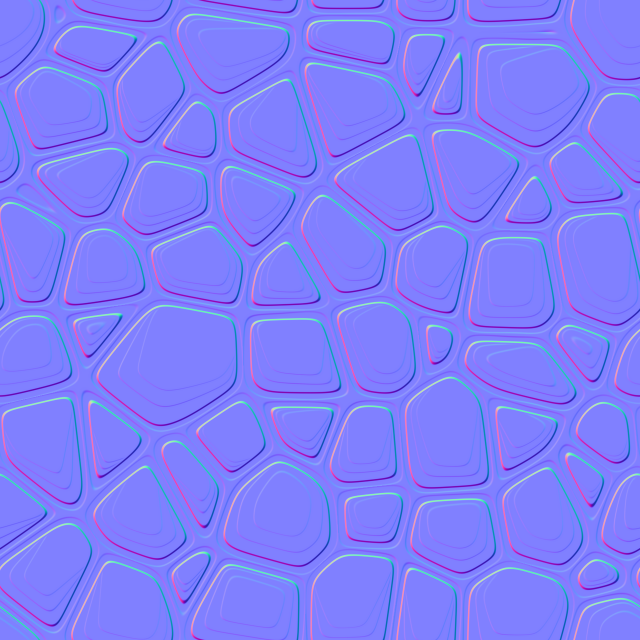
A Shadertoy shader for this texture map:

```glsl
// Tangent-space normal map of a tiling floor of rounded flagstones.
// A weighted cellular pattern gives a smooth distance to each stone's edge;
// thin slope bands at chosen distances form rims, tilted terraces and grooves.

const float CELLS = 8.0;            // grid cells per tile side
const float JITTER = 0.94;          // scatter of the stone centres
const float SIZE_SPREAD = 0.62;     // variation of stone sizes
const float ROUNDING = 0.0068;      // softness of the stone corners
const float RIM_INSET = 0.0088;     // smallest gap, cell border to stone rim
const float RIM_VARIATION = 0.0035; // extra gap per stone
const float RIM_WIDTH = 0.00085;
const float RIM_SLOPE = 3.4;
const float GROOVE_INSET = 0.0016;  // cell border to mortar crease
const float GROOVE_WIDTH = 0.0011;
const float GROOVE_SLOPE = -0.42;
const float TERRACE_WIDTH = 0.0009;
const float TERRACE_SLOPE = 0.36;
const int TERRACES = 2;
const int AA = 2;                   // samples per pixel side
const float TAU = 6.283185;

vec3 hash3(vec2 cell) {
    vec2 c = mod(cell, CELLS) + 17.0;
    vec3 h = fract(c.xyx * vec3(0.1031, 0.1030, 0.0973));
    h += dot(h, h.yxz + 33.33);
    return fract((h.xxy + h.yzz) * h.zyx);
}

// Stone centre (xy) and its weight (z), in canvas units
vec3 stoneSite(vec2 cell) {
    vec3 h = hash3(cell);
    vec2 centre = cell + 0.5 + JITTER * (h.xy - 0.5);
    return vec3(centre / CELLS, SIZE_SPREAD * h.z / (CELLS * CELLS));
}

float power(vec2 p, vec3 site) {
    vec2 v = p - site.xy;
    return dot(v, v) - site.z;
}

// Soft line where x is zero
float band(float x, float width) {
    return exp(-x * x / (width * width));
}

// Smooth, tiling variation from layered sines, about -1 to 1
float waves(vec2 p) {
    vec2 q = TAU * p;
    return 0.6 * sin(3.0 * q.x + 2.0 * sin(2.0 * q.y))
         + 0.4 * sin(7.0 * q.y - 4.0 * q.x + 2.0 * sin(3.0 * q.x));
}

vec3 stoneNormal(vec2 p) {
    vec2 base = floor(p * CELLS);

    // Find the stone that owns this point
    vec3 own = vec3(0.0);
    vec2 ownCell = base;
    float best = 1e5;
    for (int y = -2; y <= 2; y++)
    for (int x = -2; x <= 2; x++) {
        vec2 cell = base + vec2(x, y);
        vec3 site = stoneSite(cell);
        float d = power(p, site);
        if (d < best) { best = d; own = site; ownCell = cell; }
    }

    // Blend the distances to all borders, with the analytic inward direction
    float sum = 0.0;
    float radius = 1.0;
    vec2 inward = vec2(0.0);
    for (int y = -2; y <= 2; y++)
    for (int x = -2; x <= 2; x++) {
        vec2 cell = ownCell + vec2(x, y);
        if (x == 0 && y == 0) continue;
        vec3 site = stoneSite(cell);
        vec2 away = own.xy - site.xy;
        float span = length(away);
        float border = (power(p, site) - best) / (2.0 * span);
        float weight = exp(-border / ROUNDING);
        sum += weight;
        inward += weight * away / span;
        radius = min(radius, (span * span - site.z + own.z) / (2.0 * span));
    }
    float edge = -ROUNDING * log(max(sum, 1e-30));
    inward /= max(length(inward), 1e-30);
    vec3 h = hash3(ownCell + 3.0);
    float inset = RIM_INSET + RIM_VARIATION * h.z;
    float depth = edge - inset;
    float wave = waves(p);

    // Steep rim and the opposing crease in the mortar
    float slope = RIM_SLOPE * band(depth, RIM_WIDTH);
    float crease = edge - GROOVE_INSET - 0.0016 * wave;
    slope += GROOVE_SLOPE * (0.7 + 0.3 * wave) * band(crease, GROOVE_WIDTH);

    // Terraces: tilted cuts through the stone, high at the top right
    vec2 tilt = vec2(0.08 + 0.4 * (h.x - 0.5), 0.20 + 0.20 * h.y);
    float inner = max(radius - inset, 0.02);
    float inside = smoothstep(0.002, 0.005, depth);
    for (int i = 0; i < TERRACES; i++) {
        float step01 = float(i) / float(TERRACES - 1);
        float level = inner * mix(0.20, 0.42 + 0.12 * h.z, step01);
        float cut = depth - level + dot(p - own.xy, tilt) * mix(0.45, 1.0, step01);
        float strength = TERRACE_SLOPE * mix(1.0, 0.75, step01);
        strength *= 0.8 + 0.3 * wave;
        slope += strength * inside * band(cut, TERRACE_WIDTH);
    }
    return normalize(vec3(slope * inward * vec2(1.0, -1.0), 1.0));
}

void mainImage(out vec4 fragColor, in vec2 fragCoord) {
    vec3 color = vec3(0.0);
    for (int j = 0; j < AA; j++)
    for (int i = 0; i < AA; i++) {
        vec2 offset = (vec2(i, j) + 0.5) / float(AA) - 0.5;
        vec2 p = (fragCoord + offset) / iResolution.y;
        color += 0.5 + 0.5 * stoneNormal(p);
    }
    fragColor = vec4(color / float(AA * AA), 1.0);
}
```
